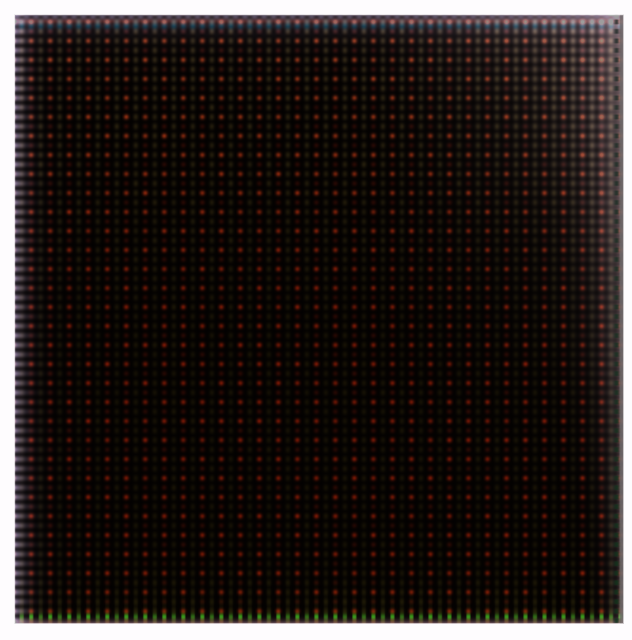
This pattern is drawn by a Shadertoy shader. Its source:

```glsl
vec2 hashGradient(vec2 cell) {
    vec2 h = vec2(dot(cell, vec2(127.1, 311.7)), dot(cell, vec2(269.5, 183.3)));
    return 2.0 * fract(sin(h) * 4375.85) - 1.0;
}

float gradientNoise(vec2 p) {
    vec2 i = floor(p), f = fract(p);
    vec2 u = f * f * f * (f * (f * 6.0 - 15.0) + 10.0);
    vec2 e = vec2(0.0, 1.0);
    float low = mix(dot(hashGradient(i), f), dot(hashGradient(i + e.yx), f - e.yx), u.x);
    float high = mix(dot(hashGradient(i + e), f - e), dot(hashGradient(i + 1.0), f - 1.0), u.x);
    return mix(low, high, u.y);
}

// Soft bell centred on zero
float bell(float x, float width) {
    return exp(-x * x / (width * width));
}

// Bright red spots, with dim red and olive spots halfway between them
vec3 spotLattice(vec2 grid, vec2 panel) {
    vec2 id = floor(grid + 0.5);
    vec2 f = grid - id;
    vec2 odd = mod(id, 2.0);
    vec3 red = mix(vec3(0.39, 0.075, 0.015), vec3(0.46, 0.16, 0.06), smoothstep(0.45, 1.0, panel.y));
    vec3 dimRed = vec3(0.13, 0.025, 0.008);
    vec3 olive = mix(vec3(0.065, 0.055, 0.012), vec3(0.13, 0.11, 0.045), smoothstep(0.4, 1.0, panel.y));
    vec3 tint = mix(mix(red, dimRed, odd.y), olive, odd.x);
    float spot = exp(-13.0 * f.x * f.x - mix(13.0, 8.0, odd.x) * f.y * f.y);
    return tint * spot * (1.0 + 0.35 * gradientNoise(id * 0.37));
}

void mainImage(out vec4 fragColor, in vec2 fragCoord) {
    vec2 uv = fragCoord / iResolution.y;
    vec2 panel = (uv - vec2(0.0234, 0.026)) / 0.9505;

    // 32 repeats each way, two spots per repeat
    vec2 grid = 2.0 * (panel * 32.0 - vec2(0.855, 0.64));
    vec2 wave = cos(6.28318 * grid);
    float weave = 0.5 + 0.25 * (wave.x + wave.y);
    float checker = wave.x * wave.y;
    float cloud = 1.0 + 0.3 * gradientNoise(panel * 5.0);
    float fromRight = 1.0 - panel.x;
    float fromTop = 1.0 - panel.y;

    vec3 color = vec3(0.012, 0.005, 0.003) + spotLattice(grid, panel);

    // Haze widening towards the upper right corner
    float haze = 0.36 * exp(-fromRight / mix(0.014, 0.085, panel.y * panel.y));
    haze += 0.12 * smoothstep(0.5, 1.0, panel.x) * exp(-fromTop * 5.0);
    float grain = mix(0.5 + 0.75 * weave, 1.0, smoothstep(0.05, 0.0, fromRight) * panel.y);
    color += vec3(1.0, 0.85, 0.9) * haze * cloud * grain;

    // Violet left edge with fine horizontal bars
    float left = exp(-panel.x / 0.013);
    color += vec3(0.44, 0.4, 0.5) * left * (0.75 + 0.4 * wave.y);
    color += vec3(0.06, 0.045, 0.06) * exp(-panel.x / 0.035) * weave;

    // Blue and teal checks along the top
    float top = exp(-fromTop / 0.016);
    color += vec3(0.33, 0.3, 0.38) * top * (0.85 + 0.3 * checker);
    color += vec3(0.0, 0.16, 0.22) * bell(fromTop - 0.018, 0.005) * (0.5 + 0.5 * wave.x);
    color += vec3(0.16, 0.05, 0.03) * bell(fromTop - 0.010, 0.004) * (0.5 - 0.5 * wave.x);
    color += vec3(0.075, 0.055, 0.07) * exp(-fromTop / 0.06) * weave;

    // Green beads and a violet rim along the bottom
    float alternate = 0.8 + 0.2 * cos(3.14159 * grid.x);
    float bead = smoothstep(-0.5, 1.0, wave.x);
    color += vec3(0.1, 0.5, 0.06) * bell(panel.y - 0.011, 0.005) * bead * alternate;
    color += vec3(0.09, 0.085, 0.02) * exp(-panel.y / 0.035) * bead;
    color += vec3(0.42, 0.32, 0.36) * exp(-panel.y / 0.0045);

    // Dark teal perforations beside the pale right rim
    float rim = smoothstep(0.008, 0.004, fromRight);
    color = mix(color, vec3(0.42, 0.4, 0.41), rim * 0.85);
    float hole = bell(fromRight - 0.011, 0.0045) * smoothstep(-0.7, 0.7, wave.y);
    color = mix(color, mix(vec3(0.06, 0.2, 0.1), vec3(0.13, 0.17, 0.16), panel.y), hole * 0.8);

    // Square panel on a white margin
    vec2 edge = abs(panel - 0.5) - 0.5;
    float pixel = 1.0 / (0.9505 * iResolution.y);
    float inside = 1.0 - smoothstep(-pixel, pixel, max(edge.x, edge.y));
    color = min(color, vec3(0.62));
    fragColor = vec4(mix(vec3(0.995, 0.99, 0.995), color, inside), 1.0);
}
```
